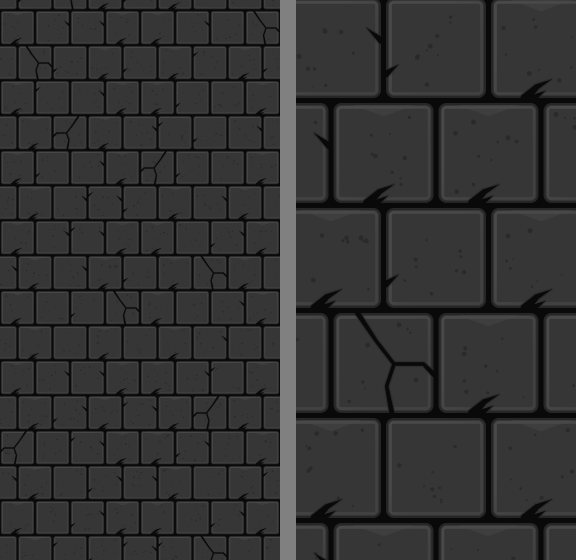
Left: the whole. Right: its middle third, enlarged.
Reproduce this texture procedurally as a Shadertoy shader.

```glsl
const vec2 TILES = vec2(8.0, 16.0);
const float ROW_SHIFT = 0.29;
const float HALF_SIZE = 0.476;
const float CORNER = 0.075;
const float RIM_INSET = 0.042;
const float RIM_WIDTH = 0.013;
const float CRACK_WIDTH = 0.017;
const float CHIP_CHANCE = 0.65;
const float NOTCH_CHANCE = 0.42;
const int PITS = 9;
const vec2 STRAY_BREAK = vec2(0.0, 14.0);
const vec3 STONE = vec3(0.21);
const vec3 SHADOW = vec3(0.15);
const vec3 GAP = vec3(0.035);
const vec3 HIGHLIGHT = vec3(0.285);

float hash(vec2 p) {
    return fract(sin(dot(p, vec2(127.1, 311.7))) * 43758.5453);
}

float roundedBox(vec2 p) {
    vec2 q = abs(p) - HALF_SIZE + CORNER;
    return length(max(q, 0.0)) + min(max(q.x, q.y), 0.0) - CORNER;
}

// Stroke whose half width goes from wa at a to wb at b
float stroke(vec2 p, vec2 a, vec2 b, float wa, float wb) {
    vec2 ab = b - a;
    float h = clamp(dot(p - a, ab) / dot(ab, ab), 0.0, 1.0);
    return length(p - a - ab * h) - mix(wa, wb, h);
}

// Forked crack across a whole tile
float brokenTile(vec2 p) {
    float w = CRACK_WIDTH;
    vec2 fork = vec2(0.60, 0.49);
    float d = stroke(p, vec2(0.25, 0.98), vec2(0.43, 0.71), w * 1.4, w);
    d = min(d, stroke(p, vec2(0.43, 0.71), fork, w, w));
    d = min(d, stroke(p, fork, vec2(0.88, 0.49), w, w));
    d = min(d, stroke(p, vec2(0.88, 0.49), vec2(0.98, 0.39), w, w * 1.4));
    d = min(d, stroke(p, fork, vec2(0.53, 0.28), w, w));
    return min(d, stroke(p, vec2(0.53, 0.28), vec2(0.58, 0.02), w, w * 1.4));
}

// Short forked split rising from the lower edge
float lowerSplit(vec2 p) {
    float d = stroke(p, vec2(0.35, 0.02), vec2(0.46, 0.13), 0.045, 0.026);
    d = min(d, stroke(p, vec2(0.46, 0.13), vec2(0.60, 0.20), 0.026, 0.0));
    return min(d, stroke(p, vec2(0.42, 0.02), vec2(0.54, 0.09), 0.035, 0.0));
}

// One broken tile in two rows out of every four
bool isBroken(vec2 id) {
    float turn = floor(id.y / 4.0);
    float oddColumn = 2.0 * turn + mod(turn, 2.0);
    float evenColumn = 5.0 - 4.0 * step(12.0, id.y);
    float column = mod(id.y, 2.0) > 0.5 ? oddColumn : evenColumn;
    return id == STRAY_BREAK || (mod(id.y + 1.0, 4.0) < 2.0 && id.x == column);
}

bool isChipped(vec2 id) {
    if (mod(id.y, 2.0) > 0.5) return mod(id.x + 1.0, 4.0) < 2.0;
    return mod(id.x, 2.0) < 0.5 && hash(id + 3.7) < CHIP_CHANCE;
}

void mainImage(out vec4 fragColor, in vec2 fragCoord) {
    // Staggered grid of tiles
    vec2 p = fragCoord / iResolution.xy * TILES + vec2(0.0, ROW_SHIFT);
    float row = floor(p.y);
    p.x -= 0.5 * (1.0 - mod(row, 2.0));
    vec2 id = vec2(mod(floor(p.x), TILES.x), row);
    vec2 f = fract(p);
    vec2 c = f - 0.5;
    float aa = 0.6 * TILES.x / iResolution.x;

    float box = roundedBox(c);
    vec3 color = STONE;

    // Scattered pits
    for (int i = 0; i < PITS; i++) {
        vec2 seed = id + float(i) * vec2(13.3, 7.9);
        vec2 pit = 0.13 + 0.74 * vec2(hash(seed), hash(seed + 5.3));
        float radius = mix(0.008, 0.024, hash(seed + 9.1));
        float mask = 1.0 - smoothstep(-aa, aa, length(f - pit) - radius);
        color = mix(color, SHADOW, 0.75 * mask);
    }

    // Wear: broken, chipped or notched
    float crack = 1.0;
    if (isBroken(id)) {
        bool mirrored = abs(mod(id.y, 8.0) - 3.5) < 2.0;
        crack = brokenTile(mirrored ? vec2(1.0 - f.x, f.y) : f);
    } else if (isChipped(id)) {
        crack = lowerSplit(f);
        float chip = 0.85 + 0.36 * abs(c.x) - f.y;
        color = mix(color, HIGHLIGHT, 0.45 * (1.0 - smoothstep(-aa, aa, chip)));
    } else {
        float y = mix(0.25, 0.7, step(0.5, hash(id + 1.9)));
        if (hash(id + 6.1) < NOTCH_CHANCE)
            crack = stroke(f, vec2(0.98, 0.57), vec2(0.84, 0.69), 0.032, 0.0);
        if (hash(id + 8.3) < NOTCH_CHANCE)
            crack = min(crack, stroke(f, vec2(0.02, y), vec2(0.14, y + 0.09), 0.032, 0.0));
    }

    // Bevel lit from the upper left, then dark edge, cracks and gap
    float light = 0.6 + 0.4 * smoothstep(-0.35, 0.35, c.y - c.x);
    float rim = 1.0 - smoothstep(-aa, aa, abs(box + RIM_INSET) - RIM_WIDTH);
    color = mix(color, HIGHLIGHT, rim * light);
    color = mix(color, SHADOW, smoothstep(-aa, aa, box + 0.02));
    color = mix(color, SHADOW, 0.6 * (1.0 - smoothstep(-aa, aa, crack - 0.012)));
    color = mix(color, GAP, 1.0 - smoothstep(-aa, aa, crack));
    color = mix(color, GAP, smoothstep(-aa, aa, box));
    fragColor = vec4(color, 1.0);
}
```
